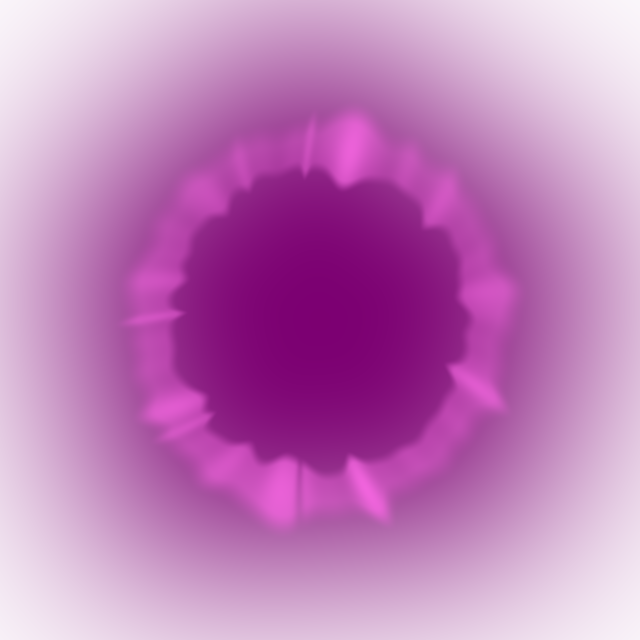
Give the GLSL for this background, as a Shadertoy shader.

```glsl
// A soft violet disc fading into white, circled by a glowing, crumpled ring.
// The halo is a radial falloff with a wavy reach; the ring is a band in polar
// coordinates whose radius, width and light vary by layered sines and folds.

const vec3 PAPER = vec3(0.995, 0.99, 0.995);
const vec3 VIOLET = vec3(0.485, 0.0, 0.445);
const vec3 RING_GLOW = vec3(0.96, 0.40, 0.88);

const float HALO_REACH = 0.448;
const float HALO_POWER = 2.65;
const float RING_RADIUS = 0.267;
const float RING_HALF_WIDTH = 0.028;
const float RING_LIGHT = 0.36;
const float FOLD_SPREAD = 0.055;   // extra half width per unit of fold light
const float FOLD_TWIST = 55.0;     // degrees of lean per unit of radius
const float INNER_BLUR = 0.011;
const float OUTER_BLUR = 0.021;

// Folds of the ring: angle in degrees, angular width, added light
const int FOLD_COUNT = 15;
const vec3 FOLDS[FOLD_COUNT] = vec3[FOLD_COUNT](
    vec3(9.0, 6.0, 0.30), vec3(45.0, 4.0, 0.30), vec3(60.0, 4.0, 0.10),
    vec3(80.0, 8.0, 0.55), vec3(94.0, 1.6, 0.24), vec3(117.0, 2.5, 0.14),
    vec3(132.0, 5.0, 0.20), vec3(166.0, 5.0, 0.24), vec3(179.5, 1.8, 0.28),
    vec3(211.0, 4.5, 0.38), vec3(219.0, 2.0, 0.26), vec3(238.0, 5.0, 0.28),
    vec3(258.0, 8.0, 0.48), vec3(285.0, 4.0, 0.48), vec3(337.0, 3.5, 0.42));

// The dark crease in the lower part of the ring
const vec3 CREASE = vec3(263.0, 1.5, 0.34);

// Bell-shaped light of one fold at an angle in degrees
float foldLight(float angle, vec3 fold) {
    float gap = mod(angle - fold.x + 180.0, 360.0) - 180.0;
    return fold.z * exp(-gap * gap / (fold.y * fold.y));
}

// Opacity of the violet halo
float haloCover(float radius, float a) {
    float lobes = 0.022 * cos(5.0 * a - 1.66) + 0.025 * cos(3.0 * a + 0.785);
    return exp(-pow(radius / (HALO_REACH * (1.0 + lobes)), HALO_POWER));
}

// Opacity of the ring light
float ringCover(float radius, float a) {
    // Lean the folds a little away from the radial direction
    float lean = FOLD_TWIST * sin(3.0 * a - 0.785) * (radius - RING_RADIUS);
    float angle = degrees(a) - lean;
    float folds = 0.0;
    for (int i = 0; i < FOLD_COUNT; i++) folds += foldLight(angle, FOLDS[i]);

    // Crumpled centre line and fine radial ripples
    float t = radians(angle);
    float wobble = 0.005 * cos(2.0 * a - 2.79)
                 + 0.003 * sin(13.0 * t + 0.6) + 0.002 * sin(29.0 * t + 2.0);
    float ripples = 0.03 * sin(19.0 * t + 1.0) + 0.02 * sin(37.0 * t + 0.4);

    float offset = radius - RING_RADIUS - wobble;
    float halfWidth = RING_HALF_WIDTH + FOLD_SPREAD * folds;
    float band = smoothstep(-INNER_BLUR, INNER_BLUR, offset + halfWidth)
               * (1.0 - smoothstep(-OUTER_BLUR, OUTER_BLUR, offset - halfWidth));

    // Folds fade toward their tips; the lower side is slightly brighter
    float tip = exp(-0.5 * pow(offset / halfWidth, 2.0));
    float light = RING_LIGHT - 0.06 * sin(a) + ripples + folds * tip
                - foldLight(angle, CREASE);
    return band * clamp(light, 0.0, 1.0);
}

void mainImage(out vec4 fragColor, in vec2 fragCoord) {
    vec2 p = (fragCoord - 0.5 * iResolution.xy) / min(iResolution.x, iResolution.y);
    float radius = length(p);
    float a = atan(p.y, p.x + 1e-6);

    vec3 color = mix(PAPER, VIOLET, haloCover(radius, a));
    color = mix(color, RING_GLOW, ringCover(radius, a));
    fragColor = vec4(color, 1.0);
}
```
